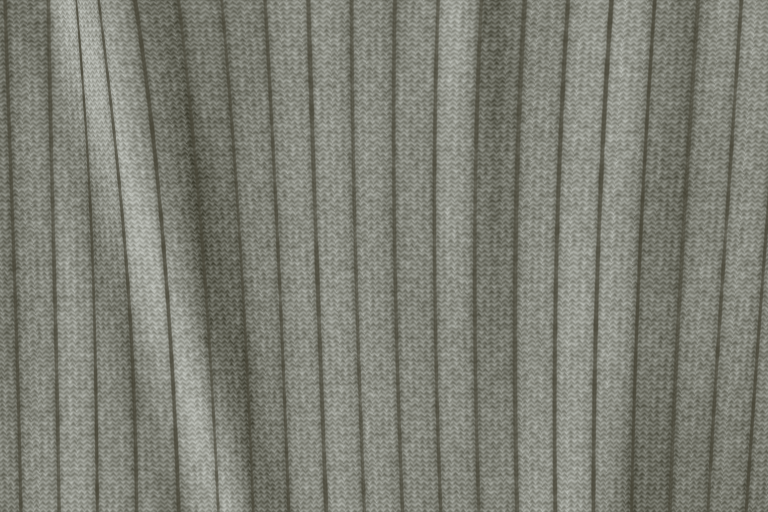
A WebGL 1 fragment shader for this texture:

```glsl
precision highp float;
uniform vec2 u_resolution;

const vec3 SHADOW = vec3(0.29, 0.29, 0.24);
const vec3 LIGHT = vec3(0.68, 0.69, 0.66);
const vec3 GROOVE = vec3(0.27, 0.26, 0.205);
const float WALES_PER_RIB = 6.0;
const float COURSES = 112.0;
const float GROOVE_HALF_WIDTH = 0.045;
const float GROOVE_STRENGTH = 0.72;
const float STITCH_CONTRAST = 0.13;
const float WALE_CONTRAST = 0.07;
const float FUZZ = 0.28;
const float BASE_TONE = 0.55;
const float TAU = 6.28318;

float hash(float n) {
  return fract(sin(n * 12.99 + 4.1) * 4375.85);
}

vec2 gradient(vec2 cell) {
  float angle = TAU * hash(dot(cell, vec2(1.37, 7.91)));
  return vec2(cos(angle), sin(angle));
}

float gradientNoise(vec2 p) {
  vec2 i = floor(p), f = fract(p);
  vec2 w = f * f * f * (f * (f * 6.0 - 15.0) + 10.0);
  float a = dot(gradient(i), f);
  float b = dot(gradient(i + vec2(1, 0)), f - vec2(1, 0));
  float c = dot(gradient(i + vec2(0, 1)), f - vec2(0, 1));
  float d = dot(gradient(i + vec2(1, 1)), f - vec2(1, 1));
  return mix(mix(a, b, w.x), mix(c, d, w.x), w.y);
}

float band(float x, float center, float width) {
  float d = (x - center) / width;
  return exp(-d * d);
}

// Rib coordinate: whole numbers fall on the grooves
float ribCoord(vec2 uv) {
  float v = uv.y;
  float pitch = 0.0497 + 0.003 * v + 0.0037 * v * v;
  float anchor = 0.226 - 0.0502 * v * v;
  float r = 4.0 + (uv.x - anchor) / pitch;
  float tuck = 1.0 - smoothstep(0.065, 0.15, uv.x + 0.07 * (v - 1.0));
  r -= v * v * tuck;
  float sway = sin(0.5 * TAU * clamp((uv.x - 0.2) / 0.75, 0.0, 1.0));
  r += 0.96 * v * (1.0 - v) * sway;
  r -= 0.18 * (1.0 - v) * (1.0 - v) * band(uv.x, 0.27, 0.07);
  return r;
}

// Broad light and shade of the hanging folds
float drape(vec2 uv) {
  float x = uv.x, v = uv.y;
  float t = BASE_TONE;
  t += 0.34 * band(x, 0.293 - 0.2 * v, 0.036);
  t -= 0.30 * band(x, 0.345 - 0.14 * v, 0.036);
  t -= 0.17 * band(x, 0.22 - 0.18 * v, 0.025);
  t += 0.14 * band(x, 0.10, 0.06) * (1.0 - 0.5 * v);
  t -= 0.14 * v * band(x, 0.29, 0.05);
  t += 0.13 * band(x, 0.44 - 0.03 * v, 0.05);
  t += 0.22 * v * band(x, 0.59, 0.03);
  t -= 0.36 * v * band(x, 0.645, 0.022);
  t += 0.20 * band(x, 0.74 + 0.06 * v, 0.07);
  t -= 0.18 * band(x, 0.83 + 0.06 * v, 0.035);
  t += 0.12 * band(x, 0.97, 0.05) * v;
  t -= 0.16 * smoothstep(0.35, 0.0, v) * smoothstep(0.65, 1.0, x);
  t -= 0.12 * smoothstep(0.06, 0.0, x);
  return t + 0.08 * gradientNoise(uv * vec2(9.0, 4.0));
}

void main() {
  vec2 uv = gl_FragCoord.xy / u_resolution;
  float r = ribCoord(uv);
  float pixel = abs(ribCoord(uv + vec2(1.0 / u_resolution.x, 0.0)) - r);
  float rib = floor(r);
  float across = fract(r);
  float tone = drape(uv) + 0.07 * (hash(rib) - 0.5);

  // Rounded rib, a little brighter on its left flank
  float edge = min(across, 1.0 - across);
  tone += 0.13 * (smoothstep(0.0, 0.32, edge) - 0.75);
  tone += 0.08 * (0.5 - across);

  // V-shaped knit stitches, faded when finer than the pixel grid
  vec2 yarn = vec2(r * WALES_PER_RIB, uv.y * COURSES);
  yarn += 0.22 * gradientNoise(yarn * vec2(0.6, 0.35));
  float wale = abs(fract(yarn.x) - 0.5);
  float course = yarn.y + 1.1 * wale + 0.4 * hash(floor(yarn.x));
  float rowFade = smoothstep(1.6, 3.0, u_resolution.y / COURSES);
  float waleFade = 1.0 - smoothstep(0.25, 0.6, pixel * WALES_PER_RIB);
  tone += STITCH_CONTRAST * cos(TAU * course) * rowFade;
  tone -= WALE_CONTRAST * cos(TAU * wale) * waleFade;
  tone += FUZZ * gradientNoise(yarn * vec2(1.3, 0.8)) * rowFade;
  tone += 0.10 * gradientNoise(yarn * vec2(0.45, 0.25));

  vec3 color = mix(SHADOW, LIGHT, clamp(tone, -0.2, 1.15));

  // Dark grooves with uneven width and depth
  float line = floor(r + 0.5);
  float wobble = gradientNoise(vec2(line * 3.7, uv.y * 30.0));
  float halfWidth = GROOVE_HALF_WIDTH * (0.85 + 0.4 * hash(line + 31.0) + 0.3 * wobble);
  float soft = max(pixel * 0.75, 0.025);
  float groove = 1.0 - smoothstep(halfWidth - soft, halfWidth + soft, edge);
  float depth = GROOVE_STRENGTH + 0.2 * (hash(line + 7.0) - 0.5) + 0.2 * wobble;
  color = mix(color, GROOVE, groove * depth);

  gl_FragColor = vec4(color, 1.0);
}
```
